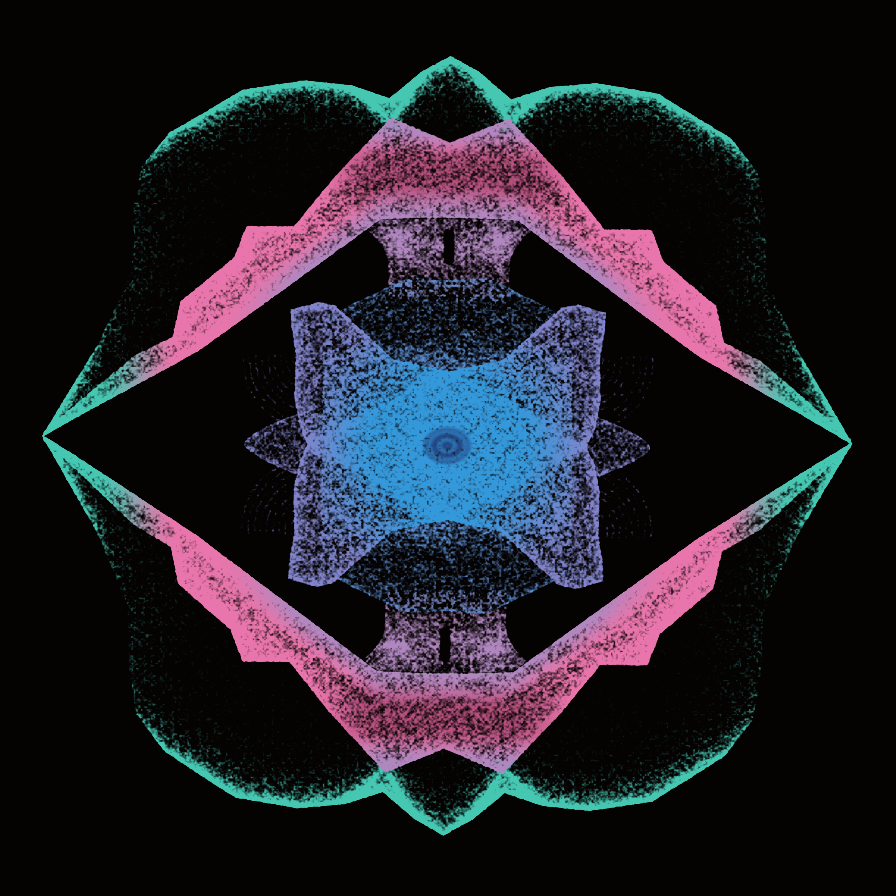
Reproduce this background procedurally as a Shadertoy shader.

```glsl
// A mirrored, butterfly-like particle bloom: a teal veil, a pink ribbon and a blue core.
// One quadrant is shaped with polygon distances and curves, then folded over both axes.
// Sine-hash grain turns each layer's density into fine stippling.

const vec3 NIGHT = vec3(.018, .008, .008);
const vec3 TEAL = vec3(.27, .78, .70);
const vec3 PINK = vec3(.91, .46, .67);
const vec3 ROSE = vec3(.72, .32, .50);
const vec3 LILAC = vec3(.69, .53, .75);
const vec3 PERIWINKLE = vec3(.51, .52, .80);
const vec3 BLUE = vec3(.20, .60, .86);
const vec3 INDIGO = vec3(.14, .28, .52);

float hash(vec2 p) {
    return fract(sin(dot(p, vec2(127.1, 311.7))) * 43758.5453);
}

float noise(vec2 p) {
    vec2 i = floor(p), f = fract(p);
    f = f * f * (3. - 2. * f);
    return mix(mix(hash(i), hash(i + vec2(1, 0)), f.x),
               mix(hash(i + vec2(0, 1)), hash(i + vec2(1, 1)), f.x), f.y);
}

float segment(vec2 p, vec2 a, vec2 b) {
    vec2 e = b - a;
    return length(p - a - e * clamp(dot(p - a, e) / dot(e, e), 0., 1.));
}

// Signed distance, negative inside
float polygon(vec2 p, vec2 v[14]) {
    float d = 1e5, s = 1.;
    for (int i = 0; i < 14; i++) {
        vec2 a = v[i], b = v[(i + 13) % 14];
        d = min(d, segment(p, a, b));
        if ((a.y > p.y) != (b.y > p.y) &&
            p.x < (b.x - a.x) * (p.y - a.y) / (b.y - a.y) + a.x) s = -s;
    }
    return s * d;
}

float inside(float d) { return smoothstep(.15, -.15, d); }
float glow(float d, float width) { return exp(-abs(d) / width); }

vec3 stipple(vec3 base, vec3 ink, float density, float grain) {
    float dots = smoothstep(grain - .32, grain + .32, density);
    return mix(base, ink, dots * clamp(density * 4., 0., 1.));
}

// Upper edge of the dark eye-shaped opening
float openingTop(float x) {
    return min(25.4 - .004 * x * x, max(30.8 - .736 * x, 27. - .6 * x));
}

vec3 veil(vec3 col, vec2 q, float above, float grain) {
    float d = polygon(q, vec2[14](vec2(-6.8, 38.7), vec2(0, 43.5), vec2(3.2, 41.7),
        vec2(6.8, 38.7), vec2(11.1, 40.1), vec2(16.3, 40.6), vec2(23.2, 39.5),
        vec2(31.3, 34.5), vec2(34.4, 30.6), vec2(35.3, 26), vec2(35.5, 18.6),
        vec2(39.1, 10.4), vec2(45.2, 0), vec2(0, -20)));
    float lit = max(smoothstep(27., 38., q.y), smoothstep(36., 44., q.x));
    float strand = min(segment(q, vec2(3.2, 41.5), vec2(6.8, 35.8)),
                       segment(q, vec2(10.5, 39.8), vec2(6., 35.4)));
    float density = .04 + .2 * glow(d, 5.) + lit * (.85 * glow(d, .55) + .35 * glow(d, 2.))
                  + .7 * glow(strand, .5);
    return stipple(col, TEAL, density * inside(d) * above, grain);
}

vec3 ribbon(vec3 col, vec2 q, float above, float height, float grain) {
    float d = polygon(q, vec2[14](vec2(-6.5, 36.2), vec2(0, 33.5), vec2(6.5, 36.2),
        vec2(12.6, 29.7), vec2(17.2, 24), vec2(22.4, 24), vec2(23.7, 20.6),
        vec2(29.6, 15.6), vec2(30.5, 11.5), vec2(34.8, 9.2), vec2(44.8, .3),
        vec2(28.3, 10), vec2(13.9, 20.6), vec2(-6, 25.2))) - .3;
    float strand = min(min(segment(q, vec2(0, 27.3), vec2(5, 28.4)),
                           segment(q, vec2(5, 28.4), vec2(14, 23.5))),
                       min(segment(q, vec2(14, 23.5), vec2(27, 11.8)),
                           segment(q, vec2(21.5, 22.5), vec2(29.5, 13))));
    float rose = smoothstep(15., 8., q.x) * smoothstep(5., 1., abs(q.y - 30.));
    float lilac = max(smoothstep(32., 35.5, q.y), smoothstep(4., 0., height)
                * smoothstep(26., 16., q.x));
    vec3 ink = mix(mix(PINK, ROSE, rose), LILAC, lilac);
    ink = mix(ink, TEAL, smoothstep(30., 39., q.x));
    float density = .57 + .5 * glow(d, .7) + .3 * glow(height, .7) + .25 * glow(strand, .5)
                  + .12 * smoothstep(15., 20., q.x);
    density *= 1. - .35 * smoothstep(30., 33., q.x) * (1. - glow(height, 1.));
    return stipple(col, ink, density * inside(d) * above, grain);
}

// Faint pillar, dome, wings and side leaf around the core
vec3 petals(vec3 col, vec2 q, float above, float grain) {
    float pillar = inside(q.x - 6.8 - .15 * pow(max(q.y - 20., 0.), 2.))
                 * smoothstep(15., 17., q.y) * (1. - above);
    pillar *= 1. - inside(segment(q, vec2(0, 20.8), vec2(0, 23.6)) - .55);
    float shine = glow(length(q - vec2(5.5, 22.6)), 2.2) + .5 * glow(length(q - vec2(1, 22)), 1.5);
    col = stipple(col, LILAC, pillar * (.3 + .6 * shine), grain);

    float domeEdge = q.y - 18.5 + .024 * q.x * q.x - .6 * exp(-pow((q.x - 4.5) / 2.5, 2.));
    float dome = inside(domeEdge) * inside(q.x - 14.);
    float ripple = .5 + .5 * sin(length(q * vec2(1, 1.3)) * 9.);
    col = stipple(col, mix(BLUE, PERIWINKLE, .5), dome * (.27 + .08 * ripple
        + .3 * glow(domeEdge, .4) + .25 * smoothstep(13., 8., q.y)), grain);

    float radius = length(q - vec2(15, 9.5));
    float wing = inside(radius - 8.3) * inside(q.y - 10.2) * inside(16. - q.x);
    col = stipple(col, PERIWINKLE, wing * (.1 + .13 * sin(radius * 9.)), grain);

    float leafEdge = q.y - 3.7 * pow(clamp((22.7 - q.x) / 6.8, 0., 1.), .65);
    float leaf = inside(leafEdge) * inside(15.5 - q.x) * inside(q.x - 22.7);
    return stipple(col, PERIWINKLE, leaf * (.37 + .3 * glow(leafEdge, .4)), grain);
}

vec3 core(vec3 col, vec2 q, float grain) {
    float d = polygon(q, vec2[14](vec2(-6.1, 9.6), vec2(0, 8.3), vec2(6.1, 9.6),
        vec2(12.6, 15.5), vec2(14.5, 15.9), vec2(17.6, 15), vec2(17.5, 13),
        vec2(17, 10), vec2(17.1, 5), vec2(16.5, 2), vec2(15.6, 0),
        vec2(16.5, -3), vec2(17, -12), vec2(-6, -12)));
    float diamond = q.x / 15. + q.y / 8.3 - 1.;
    float eye = length(q / vec2(2.7, 2.1));
    vec3 ink = mix(BLUE, PERIWINKLE, smoothstep(8., 17., length(q)));
    ink = mix(ink, INDIGO, smoothstep(1.15, .7, eye) * (.75 + .25 * sin(eye * 15.)));
    float density = .48 + .4 * glow(d, .6) + .2 * smoothstep(.2, -.2, diamond)
                  + .25 * glow(diamond, .07) + .15 * exp(-dot(q, q) / 45.);
    return stipple(col, ink, density * inside(d), grain);
}

void mainImage(out vec4 fragColor, in vec2 fragCoord) {
    // Hundredths of the canvas, slightly turned and folded
    vec2 p = 100. * (fragCoord - iResolution.xy * vec2(.499, .5026)) / min(iResolution.x, iResolution.y);
    float grain = .1 + .85 * mix(noise(p * 3.7), noise(p * 6.1 + 40.), .4);
    vec2 q = vec2(p.x - .0095 * p.y, p.y + .0095 * p.x);
    q.y -= .65 * smoothstep(25., 45., abs(q.x));
    q = abs(q);

    float height = q.y - openingTop(q.x);
    float above = inside(-height);
    vec3 col = veil(NIGHT, q, above, grain);
    col = petals(col, q, above, grain);
    col = ribbon(col, q, above, height, grain);
    col = core(col, q, grain);
    fragColor = vec4(col, 1.);
}
```
